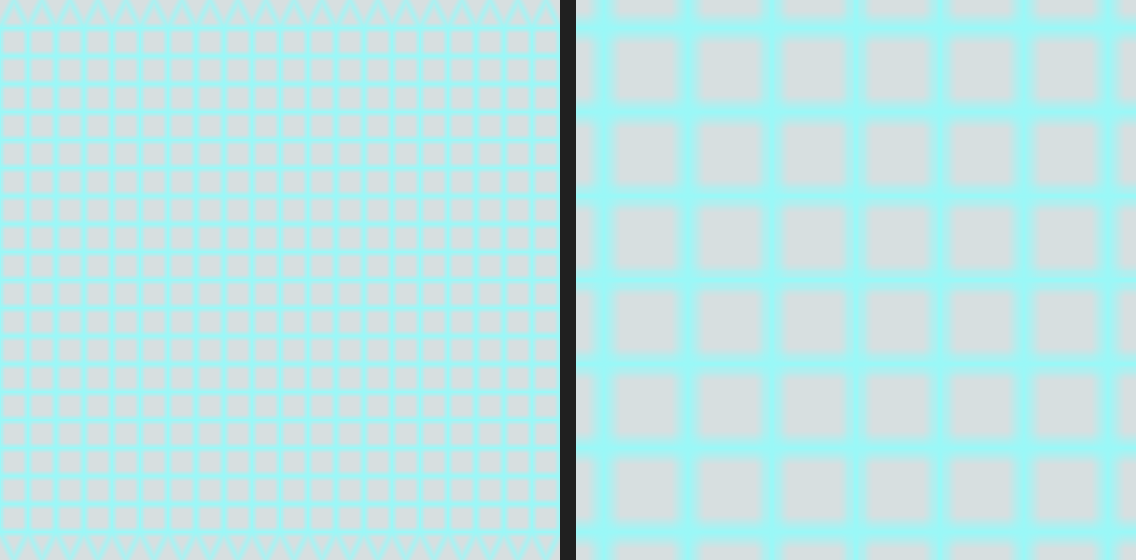
Left: the whole. Right: its middle third, enlarged.
Reproduce this pattern procedurally as a three.js fragment shader.

```glsl
// A 20 by 20 lattice of soft cyan bands on pale grey, with a zigzag
// in the top and bottom rows. Each band is a linear falloff from its
// centre line, with fine ripples that strengthen on every fifth line.
varying vec2 vUv;

const float CELLS = 20.0;           // repeats across and down
const float BAND_REACH = 0.20;      // half width of a band, in cells
const float RIPPLE_PERIOD = 0.10;   // spacing of the fine stripes, in cells
const float RIPPLE_DEPTH = 0.15;
const float RIPPLE_CYCLE = 5.0;     // lines between the strongest ripples
const float ZIGZAG_STRENGTH = 0.75;
const float ROW_BLEND = 0.06;       // softness where zigzag meets lattice
const vec3 GREY = vec3(0.842, 0.873, 0.880);
const vec3 CYAN = vec3(0.605, 0.972, 0.970);
const float TAU = 6.2831853;

// Strength of a soft band at a distance from its centre line.
float band(float dist) {
  return max(0.0, 1.0 - dist / BAND_REACH);
}

// A band carrying stripes whose contrast depends on its line number.
float rippledBand(float coord, float line) {
  float dist = abs(coord - line);
  float contrast = 0.5 + 0.5 * cos(TAU * line / RIPPLE_CYCLE);
  float stripes = cos(TAU * dist / RIPPLE_PERIOD);
  return band(dist) * (1.0 + RIPPLE_DEPTH * contrast * stripes);
}

// Legs rise from the lattice lines to an apex midway on the canvas edge.
float zigzag(float across, float fromEdge) {
  float offset = abs(fract(across) - 0.5) - 0.5 * fromEdge;
  return ZIGZAG_STRENGTH * band(abs(offset) / sqrt(1.25));
}

// Overlapping bands reinforce each other without passing full strength.
float combine(float a, float b) {
  return 1.0 - (1.0 - min(a, 1.0)) * (1.0 - min(b, 1.0));
}

void main() {
  vec2 p = vUv * CELLS;
  float fromEdge = min(p.y, CELLS - p.y);

  // Lattice: the outermost horizontal lines are left out.
  float vertical = rippledBand(p.x, floor(p.x + 0.5));
  float rowLine = clamp(floor(p.y + 0.5), 1.0, CELLS - 1.0);
  float horizontal = rippledBand(p.y, rowLine);

  // Border rows: zigzag legs replace the vertical lines.
  float inside = smoothstep(1.0 - ROW_BLEND, 1.0 + ROW_BLEND, fromEdge);
  float upright = mix(zigzag(p.x, fromEdge), vertical, inside);

  gl_FragColor = vec4(mix(GREY, CYAN, combine(upright, horizontal)), 1.0);
}
```
